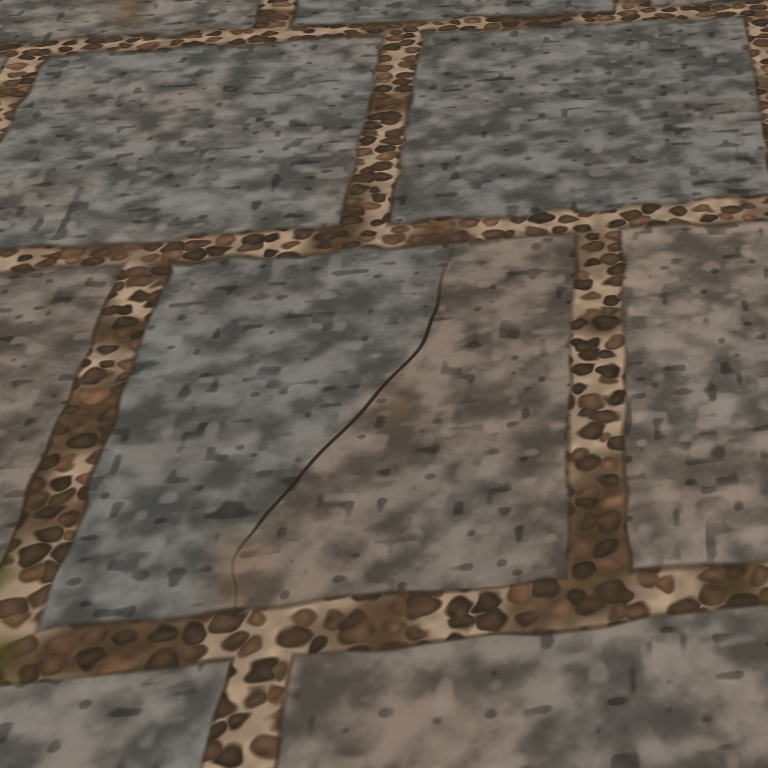
Reproduce this texture procedurally as a WebGL 1 fragment shader.

```glsl
precision highp float;
// Weathered grey paving slabs in perspective, with pebble-filled joints and one cracked slab.
uniform vec2 u_resolution;

// Perspective and layout
const vec2 VANISH = vec2(0.779, 2.185);   // where the cross joints converge
const float HORIZON = 1.849;              // vanishing height of the rows
const float ROW_TILT = 0.0622;
const float ROW_START = 0.6135;
const float ROW_STEP = 0.267;
const float SLAB_LENGTH = 0.385;
const float BOND_SHIFT = -0.21;           // offset of alternate rows
const float BOND_DRIFT = 0.0045;
const float ROW_JOINT = 0.045;            // half widths on the ground
const float CROSS_JOINT = 0.021;
const vec2 GRAIN = vec2(48.0, 24.0);      // pebbles per ground unit
const float SOFT = 0.0028;
const float CRACK_WIDTH = 0.0021;

// Colours
const vec3 STONE_DARK = vec3(0.305, 0.285, 0.260);
const vec3 STONE_LIGHT = vec3(0.525, 0.485, 0.445);
const vec3 FLECK = vec3(0.58, 0.53, 0.49);
const vec3 COOL = vec3(0.95, 1.01, 1.04);
const vec3 WARM = vec3(1.03, 0.99, 0.96);
const vec3 PEBBLE_DARK = vec3(0.21, 0.17, 0.13);
const vec3 PEBBLE_BROWN = vec3(0.39, 0.29, 0.22);
const vec3 MORTAR = vec3(0.63, 0.54, 0.45);
const vec3 SOIL = vec3(0.33, 0.26, 0.19);
const vec3 CRACK = vec3(0.17, 0.14, 0.11);
const vec3 RUST = vec3(0.47, 0.35, 0.24);
const vec3 MOSS = vec3(0.25, 0.24, 0.10);

float hash(vec2 p) {
  vec3 q = fract(p.xyx * 0.1031);
  q += dot(q, q.yzx + 33.33);
  return fract((q.x + q.y) * q.z);
}

float noise(vec2 p) {
  vec2 i = floor(p), f = fract(p);
  f = f * f * (3.0 - 2.0 * f);
  return mix(mix(hash(i), hash(i + vec2(1.0, 0.0)), f.x),
             mix(hash(i + vec2(0.0, 1.0)), hash(i + 1.0), f.x), f.y);
}

float fbm(vec2 p) {
  float sum = 0.0, amp = 0.53;
  for (int i = 0; i < 4; i++) {
    sum += amp * noise(p);
    p = mat2(1.6, 1.2, -1.2, 1.6) * p + 17.3;
    amp *= 0.5;
  }
  return sum;
}

// Distance to the nearest pebble's rim (negative inside) and its random shade
vec2 pebbles(vec2 p) {
  vec2 cell = floor(p), best = vec2(9.0, 0.0);
  for (int j = -1; j <= 1; j++) {
    for (int i = -1; i <= 1; i++) {
      vec2 id = cell + vec2(float(i), float(j));
      vec2 center = id + 0.2 + 0.6 * vec2(hash(id), hash(id + 71.7));
      float rim = length(p - center) - mix(0.30, 0.52, hash(id + 31.1));
      if (rim < best.x) best = vec2(rim, hash(id + 53.9));
    }
  }
  return best;
}

vec3 jointColor(vec2 p, vec2 uv) {
  vec2 pebble = pebbles(p + 0.35 * (vec2(noise(p * 2.0), noise(p * 2.0 + 40.0)) - 0.5));
  vec3 bed = mix(SOIL, MORTAR, smoothstep(0.15, 0.6, noise(p * 0.45 + 9.0)));
  vec3 stone = mix(PEBBLE_DARK, PEBBLE_BROWN, pebble.y * pebble.y);
  stone *= 0.85 + 0.35 * noise(p * 3.0) + 0.25 * smoothstep(0.0, -0.4, pebble.x);
  vec3 col = mix(stone, bed * (0.85 + 0.25 * noise(p * 2.3)), smoothstep(-0.07, 0.12, pebble.x));
  float moss = smoothstep(0.42, 0.52, abs(uv.x - 0.5)) * smoothstep(0.35, 0.2, uv.y);
  return mix(col, MOSS, 0.65 * moss * smoothstep(0.2, 0.6, noise(p * 0.7)));
}

vec3 slabColor(vec2 p, vec2 slab, float warmth) {
  float mottle = fbm(p * 0.85 + 30.0 * hash(slab));
  vec3 col = mix(STONE_DARK, STONE_LIGHT, smoothstep(0.2, 0.8, mottle));
  col = mix(col, FLECK, 0.5 * smoothstep(0.68, 0.9, noise(p * 1.3 + 60.0)));
  col *= 1.0 - 0.3 * smoothstep(0.74, 0.92, noise(p * 1.9 + 120.0));
  float tone = clamp(warmth + 0.8 * (noise(p * 0.2 + 5.0) - 0.5), 0.0, 1.0);
  return col * mix(COOL, WARM, tone) * (0.96 + 0.07 * hash(slab + 8.0));
}

float spot(vec2 uv, vec2 center, vec2 size) {
  vec2 q = (uv - center) / size;
  return exp(-dot(q, q));
}

void main() {
  vec2 uv = gl_FragCoord.xy / u_resolution;

  // Project onto the ground, then find the row and slab
  float reach = (HORIZON - uv.y) / (1.0 - ROW_TILT * (uv.x - VANISH.x));
  float depth = VANISH.y - uv.y;
  float v = (1.0 / reach - ROW_START) / ROW_STEP;
  float u = (uv.x - VANISH.x) / depth;
  vec2 p = vec2(u, v) * GRAIN + 100.0;
  float row = floor(v);
  float along = (u - BOND_SHIFT * mod(row, 2.0) - BOND_DRIFT * row * row * row) / SLAB_LENGTH;
  vec2 slab = vec2(floor(along), row);

  // Canvas distance from the worn joint edge, positive on the slab
  float toRow = (abs(fract(v + 0.5) - 0.5) - ROW_JOINT) * ROW_STEP * reach * reach;
  float toCross = (abs(fract(along + 0.5) - 0.5) * SLAB_LENGTH - CROSS_JOINT) * depth;
  float edge = min(toRow, toCross) + 0.009 * (noise(p * 0.6 + 3.0) - 0.5) * reach;

  // Crack across the central slab, warmer stone on its right
  float t = clamp((uv.y - 0.22) / 0.44, 0.0, 1.0);
  float path = mix(0.30, 0.587, t * t * (3.0 - 2.0 * t)) + 0.022 * (noise(vec2(uv.y * 22.0, 4.0)) - 0.5);
  float slope = 3.9 * t * (1.0 - t);
  float side = (uv.x - path) / sqrt(1.0 + slope * slope);
  float cracked = step(abs(slab.x + 1.0) + abs(slab.y), 0.5);
  float warmth = mix(hash(slab + 2.0), smoothstep(-0.03, 0.03, side), cracked);

  vec3 stone = slabColor(p, slab, warmth);
  float rust = spot(uv, vec2(0.305, 0.26), vec2(0.035, 0.055)) + 0.6 * spot(uv, vec2(0.515, 0.475), vec2(0.03))
             + spot(uv, vec2(0.17, 0.985), vec2(0.02, 0.025));
  stone = mix(stone, RUST, 0.6 * rust * (0.5 + 0.5 * noise(p)));
  float strength = mix(0.25, 0.9, smoothstep(0.26, 0.34, uv.y) * smoothstep(0.66, 0.58, uv.y));
  float line = 1.0 - smoothstep(CRACK_WIDTH * 0.4, CRACK_WIDTH * 1.7, abs(side));
  stone = mix(stone, CRACK, cracked * strength * line);

  // Join slab and pebbles with a dark, uneven rim
  vec3 col = mix(jointColor(p, uv), stone, smoothstep(-SOFT, SOFT, edge));
  float rim = 1.0 - smoothstep(0.0, 0.006, abs(edge + 0.001));
  col = mix(col, PEBBLE_DARK, rim * mix(0.2, 0.75, noise(p * 0.5 + 21.0)));
  gl_FragColor = vec4(col, 1.0);
}
```
